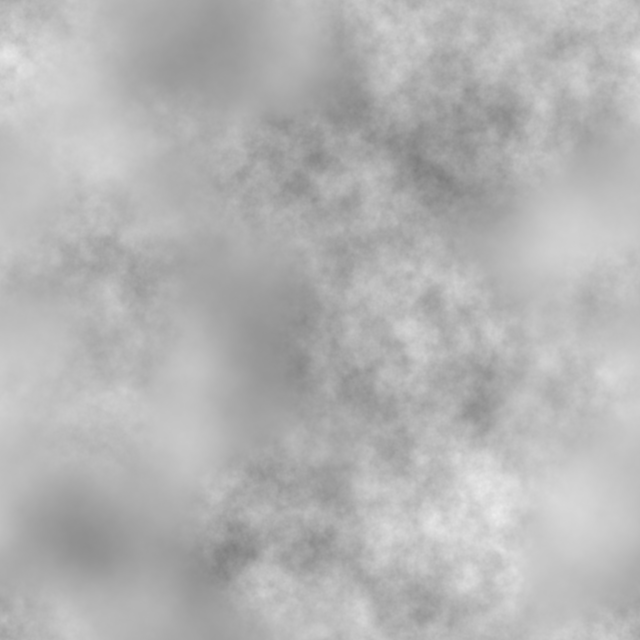
Give the GLSL for this texture, as a Shadertoy shader.

```glsl
const float MEAN_GREY = 0.705;
const float CONTRAST = 0.132;
const int BASE_CELLS = 4;        // even, so that bright and dark puffs balance
const int OCTAVES = 7;
const float GAIN = 0.65;
const int PATCH_CELLS = 6;       // size of the smooth and rough patches
const float SMOOTH_DETAIL = 0.2;
const float ROUGH_DETAIL = 1.35;
const vec2 PUFF_WEIGHT = vec2(0.35, 0.8);

// Integer hash giving three values from 0 to 1
vec3 hash3(ivec3 cell) {
    uvec3 v = uvec3(cell) * 1664525u + 1013904223u;
    v.x += v.y * v.z;
    v.y += v.z * v.x;
    v.z += v.x * v.y;
    v ^= v >> 16u;
    v.x += v.y * v.z;
    v.y += v.z * v.x;
    v.z += v.x * v.y;
    return vec3(v >> 8u) / 16777216.0;
}

// Signed weight of a puff; opposite halves of the tile cancel out
float puffWeight(ivec2 cell, int cells, int seed) {
    int halfCells = cells / 2;
    vec3 h = hash3(ivec3(cell.x % halfCells, cell.y, seed + 100));
    float side = cell.x < halfCells ? 1.0 : -1.0;
    float polarity = h.x < 0.5 ? -1.0 : 1.0;
    return side * polarity * mix(PUFF_WEIGHT.x, PUFF_WEIGHT.y, h.y);
}

// Wrapping cellular noise: round soft puffs, one scattered in each cell
float puffNoise(vec2 uv, int cells, int seed) {
    vec2 p = uv * float(cells);
    ivec2 home = ivec2(floor(p));
    vec2 local = fract(p);
    float sum = 0.0;
    for (int y = -1; y <= 1; y++) {
        for (int x = -1; x <= 1; x++) {
            ivec2 offset = ivec2(x, y);
            ivec2 cell = (home + offset + cells) % cells;
            vec2 center = vec2(offset) + hash3(ivec3(cell, seed)).xy;
            vec2 d = local - center;
            float falloff = max(0.0, 1.0 - dot(d, d));
            sum += puffWeight(cell, cells, seed) * falloff * falloff * falloff;
        }
    }
    return sum;
}

// Octaves of puffs, with fine detail fading in and out by patches
float clouds(vec2 uv) {
    float patchMask = smoothstep(-0.45, 0.4, puffNoise(uv, PATCH_CELLS, 31));
    float detail = mix(SMOOTH_DETAIL, ROUGH_DETAIL, patchMask);
    float sum = 0.0;
    float amplitude = 1.0;
    int cells = BASE_CELLS;
    for (int i = 0; i < OCTAVES; i++) {
        float strength = i < 2 ? 1.0 : detail;
        sum += amplitude * strength * puffNoise(uv, cells, i + 1);
        amplitude *= GAIN;
        cells *= 2;
    }
    return sum;
}

void mainImage(out vec4 fragColor, in vec2 fragCoord) {
    vec2 uv = fract(fragCoord / iResolution.xy);
    float grey = MEAN_GREY + CONTRAST * clouds(uv);
    fragColor = vec4(vec3(clamp(grey, 0.0, 1.0)), 1.0);
}
```
